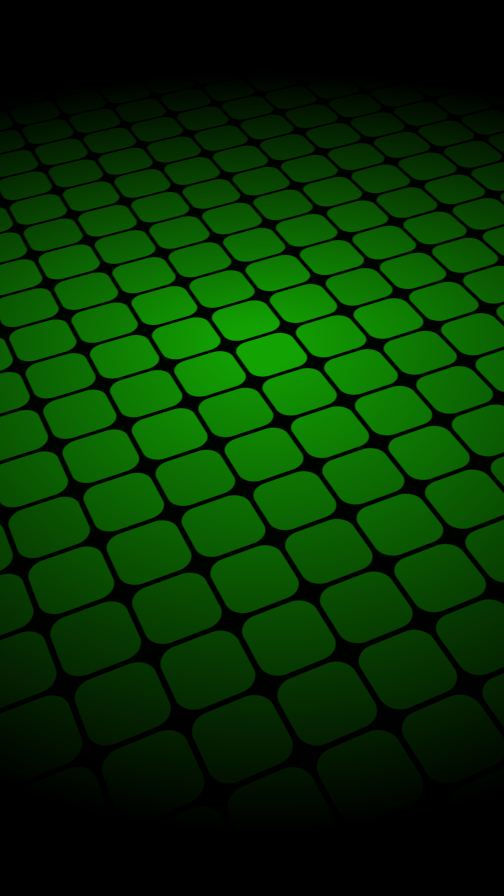
Give the GLSL for this background, as a Shadertoy shader.

```glsl
const vec3 GAP_COLOR = vec3(0.0, 0.018, 0.0);
const vec3 TILE_COLOR = vec3(0.07, 0.62, 0.01);

float hash(vec2 p) {
    return fract(sin(dot(p, vec2(127.1, 311.7))) * 43758.5453);
}

float roundedBox(vec2 p, vec2 halfSize, float radius) {
    vec2 q = abs(p) - halfSize + radius;
    return length(max(q, 0.0)) + min(max(q.x, q.y), 0.0) - radius;
}

// Projects a canvas point onto the tilted floor, one tile per unit
vec2 floorPoint(vec2 p, mat3 floorToCanvas) {
    vec3 h = inverse(floorToCanvas) * vec3(p, 1.0);
    return h.xy / h.z;
}

// Oval pool of light with a flat core, longer below than above
float lightPool(vec2 p, vec2 center, float width, float above, float below) {
    vec2 d = p - center;
    float r = length(d / vec2(width, d.y > 0.0 ? above : below));
    return clamp(1.06 - r, 0.0, 1.0);
}

void mainImage(out vec4 fragColor, in vec2 fragCoord) {
    vec2 p = (fragCoord - vec2(0.5 * iResolution.x, 0.0)) / iResolution.y;

    // Columns: floor row axis, floor column axis, floor origin
    mat3 floorToCanvas = mat3(
        0.07213, 0.03371, 0.019,
        0.03084, -0.06825, -0.0433,
        -0.01823, 0.54036, 1.0);
    vec2 tilePos = floorPoint(p, floorToCanvas);
    vec2 cell = floor(tilePos + 0.5);

    // Rounded tiles with smooth edges
    float dist = roundedBox(tilePos - cell, vec2(0.465), 0.24);
    float blur = 0.5 * length(fwidth(tilePos));
    float tile = 1.0 - smoothstep(-blur, blur, dist);

    // Light with a slight change from tile to tile
    float light = lightPool(p, vec2(0.012, 0.622), 0.625, 0.28, 0.52);
    float shade = light * mix(0.95, 1.03, hash(cell));

    vec3 color = mix(GAP_COLOR * light, TILE_COLOR * shade, tile);
    fragColor = vec4(color, 1.0);
}
```
